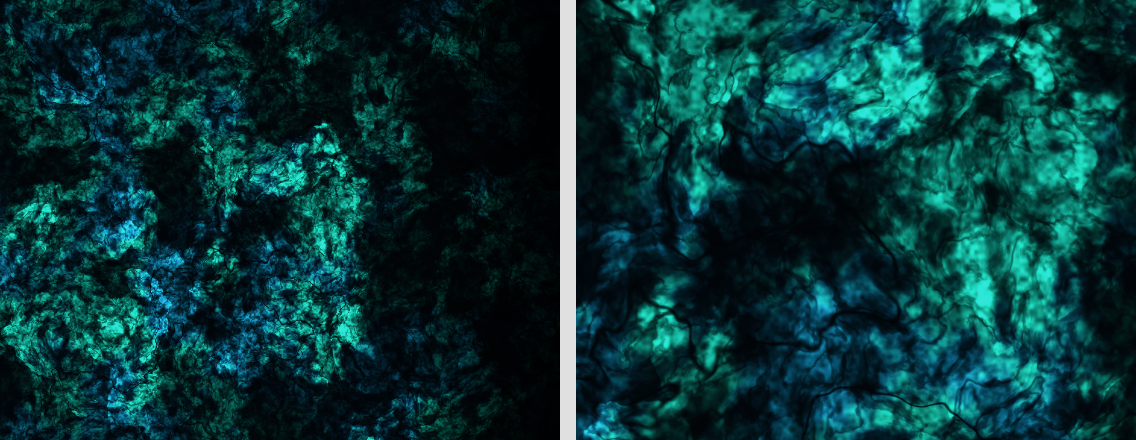
Left: the whole. Right: its middle third, enlarged.
Reproduce this texture procedurally as a WebGL 2 fragment shader.

```glsl
#version 300 es
precision highp float;

uniform vec2 u_resolution;
out vec4 outColor;

float hash(vec2 p) {
    vec3 q = fract(p.xyx * 0.1031);
    q += dot(q, q.yzx + 33.33);
    return fract((q.x + q.y) * q.z);
}

float noise(vec2 p) {
    vec2 cell = floor(p), f = fract(p);
    f = f * f * (3.0 - 2.0 * f);
    return mix(mix(hash(cell), hash(cell + vec2(1, 0)), f.x),
               mix(hash(cell + vec2(0, 1)), hash(cell + vec2(1, 1)), f.x), f.y);
}

float fbm(vec2 p) {
    float sum = 0.0, weight = 0.5;
    for (int i = 0; i < 5; i++) {
        sum += weight * noise(p);
        p = mat2(1.6, 1.2, -1.2, 1.6) * p + 17.3;
        weight *= 0.5;
    }
    return sum / 0.97;
}

// Overlapping ragged flakes, each tilted to the light and shading what lies below
float flakes(vec2 p, float softness) {
    float shade = 0.25;
    vec2 home = floor(p);
    for (int j = -1; j <= 1; j++) {
        for (int i = -1; i <= 1; i++) {
            vec2 cell = home + vec2(i, j);
            float tone = hash(cell + 71.7);
            float angle = 6.2832 * hash(cell + 9.1);
            vec2 axis = vec2(cos(angle), sin(angle));
            vec2 centre = cell + 0.2 + 0.6 * vec2(hash(cell + 3.7), hash(cell + 41.3));
            vec2 d = p - centre;
            vec2 local = vec2(dot(d, axis), dot(d, vec2(-axis.y, axis.x)));
            local.y *= 1.0 + 1.1 * hash(cell + 23.9);
            float radius = 0.38 + 0.36 * hash(cell + 57.1);
            float edge = length(local) + 0.1 * abs(local.x) - radius;
            float lit = 0.13 + 0.68 * pow(tone, 1.5);
            lit *= 0.9 + 0.45 * local.x / radius;
            lit += 0.2 * tone * exp(-abs(edge) * 28.0);
            shade *= mix(0.35, 1.0, smoothstep(-0.02, 0.14, edge));
            shade = mix(shade, max(lit, 0.0), smoothstep(softness, -softness, edge));
        }
    }
    return shade;
}

// Thin dark fissures along the level lines of a noise field
float fissures(vec2 p, float width) {
    return smoothstep(0.0, width, abs(fbm(p) - 0.5));
}

float glow(vec2 uv, vec2 centre, vec2 size) {
    vec2 d = (uv - centre) / size;
    return exp(-dot(d, d));
}

void main() {
    vec2 uv = gl_FragCoord.xy / u_resolution;
    vec2 p = gl_FragCoord.xy / u_resolution.y;

    // Ragged outlines from two sizes of warp
    vec2 warp = vec2(fbm(p * 7.0 + 4.0), fbm(p * 7.0 + 31.0)) - 0.5;
    vec2 fray = vec2(fbm(p * 38.0 + 8.0), fbm(p * 38.0 + 63.0)) - 0.5;
    vec2 q = p + 0.1 * warp + 0.035 * fray;

    // Large flakes, littered with small ones
    float relief = 0.62 * flakes(q * 5.2 + 13.0, 0.012)
                 + 0.46 * flakes(q * 14.0 + 37.0, 0.03);

    // Hollows, shallower in the middle, and fissures
    float depth = fbm(q * 8.0 + 21.0) + 0.1 * glow(uv, vec2(0.46, 0.46), vec2(0.22, 0.2));
    relief *= mix(0.14, 1.15, smoothstep(0.38, 0.52, depth));
    relief *= mix(0.12, 1.0, fissures(p * 4.0 + 0.5 * warp + 50.0, 0.009));
    relief *= mix(0.4, 1.0, fissures(p * 19.0 + 2.0 * warp + 90.0, 0.05));

    // Crumbled surface, hair cracks and fine grain
    float crumble = fbm(p * 55.0 + 4.0 * warp);
    float grain = 0.5 * noise(p * 165.0) + 0.5 * noise(p * 290.0 + 11.0);
    relief *= 0.2 + 1.6 * smoothstep(0.28, 0.72, crumble);
    relief *= mix(0.4, 1.0, fissures(p * 44.0 + 3.0 * warp + 120.0, 0.08));
    relief *= 0.2 + 1.6 * grain;

    // Pools of light fading into a black right side
    float light = 0.68 * glow(uv, vec2(0.4, 0.45), vec2(0.62, 0.62));
    light += 0.5 * glow(uv, vec2(0.46, 0.48), vec2(0.2, 0.17));
    light += 0.45 * glow(uv, vec2(0.26, 0.2), vec2(0.13, 0.11));
    light += 0.5 * glow(uv, vec2(0.57, 0.28), vec2(0.1, 0.15));
    light += 0.55 * glow(uv, vec2(0.69, 0.06), vec2(0.11, 0.09));
    light *= 1.0 - 0.5 * glow(uv, vec2(0.43, 0.34), vec2(0.12, 0.05));
    light *= mix(0.06, 1.0, smoothstep(1.02, 0.55, uv.x));

    // Blue shadows turning to green where the surface catches light
    float tone = 3.0 * relief * light;
    tone = 1.3 * tone / (1.0 + 0.55 * tone);
    float hue = fbm(p * 8.0 + 77.0) + 0.35 * (crumble - 0.5);
    vec3 tint = mix(vec3(0.015, 0.4, 0.54), vec3(0.02, 0.53, 0.44),
                    smoothstep(0.38, 0.62, hue + 0.08 * tone));
    vec3 color = vec3(0.005, 0.015, 0.028) * (1.0 - 0.8 * smoothstep(0.6, 1.0, uv.x));
    color += tint * tone + vec3(0.04, 0.06, 0.06) * pow(tone, 3.0);
    outColor = vec4(min(color, vec3(0.4, 0.9, 0.85)), 1.0);
}
```
